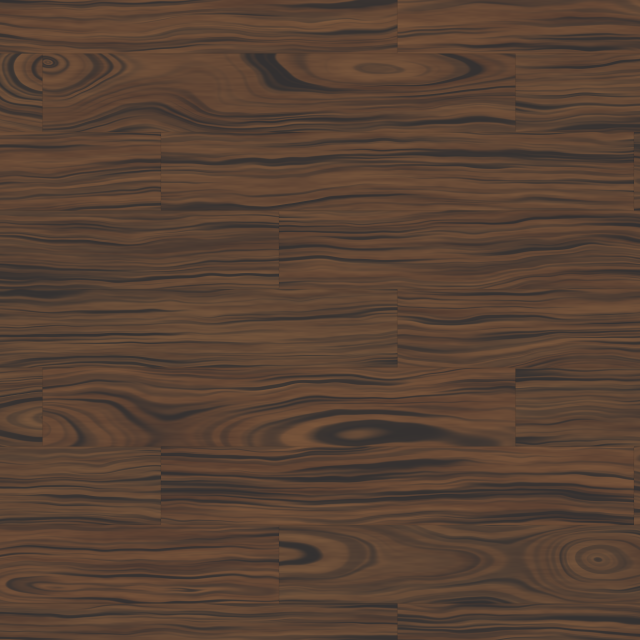
Reproduce this texture procedurally as a Shadertoy shader.

```glsl
// Dark rosewood plank floor, each row stepped by a quarter of a plank.
// Every plank cuts through bent growth rings: the distance to a wandering
// pith gives long streaks, or eyes and arches where the pith nears the face.

#define PLANK_SIZE vec2(0.739, 0.1227)  // length and height of a plank
#define FIRST_SEAM vec2(0.436, 0.0573)  // lower left corner of plank (0, 0)
#define ROW_STEP 0.25                   // shift per row, in plank lengths
#define RING_COUNT 25.0                 // ring cells per plank height
#define EYE_DEPTH 0.75                  // how far the pith swings in depth
#define EYE_CHANCE 0.5                  // share of planks with eyes
#define STREAK_RANGE vec2(0.50, 0.80)   // ring noise that turns dark
#define STREAK_DEPTH 0.80               // darkness of the strongest streaks
#define GRAIN_DEPTH 0.36                // darkness of the soft grain lines
#define UMBER vec3(0.330, 0.237, 0.188)
#define HONEY vec3(0.468, 0.335, 0.233)
#define EBONY vec3(0.175, 0.177, 0.185)

float hash(vec2 p)
{
    vec3 q = fract(p.xyx * 0.1031);
    q += dot(q, q.yzx + 33.33);
    return fract((q.x + q.y) * q.z);
}

float noise(vec2 p)
{
    vec2 cell = floor(p), f = fract(p);
    f = f * f * (3.0 - 2.0 * f);
    float low = mix(hash(cell), hash(cell + vec2(1, 0)), f.x);
    float high = mix(hash(cell + vec2(0, 1)), hash(cell + vec2(1, 1)), f.x);
    return mix(low, high, f.y);
}

// Noise in the range -1 to 1
float wave(vec2 p) { return 2.0 * noise(p) - 1.0; }

// Distance to the pith; p.x in canvas units, p.y in plank heights
float ringDistance(vec2 p, vec2 id, vec2 seed)
{
    float y = p.y + 0.10 * wave(p * vec2(5.0, 1.5) + seed)
                  + 0.03 * wave(p * vec2(16.0, 4.0) + seed.yx)
                  + 0.012 * wave(p * vec2(34.0, 9.0) + seed);
    float side = hash(id + 11.3) - 0.5;
    float pith = hash(id + 23.7) < EYE_CHANCE
               ? 0.8 * side
               : sign(side) * (1.1 + 1.5 * abs(side));
    float depth = EYE_DEPTH * wave(vec2(p.x * 3.2, 0.5) + seed.yx)
                + 0.10 * wave(p * vec2(8.0, 2.0) + seed);
    return length(vec2(y - pith, depth));
}

vec3 wood(vec2 p, vec2 id)
{
    vec2 seed = 90.0 * vec2(hash(id + 3.1), hash(id + 57.9));
    float ring = RING_COUNT * ringDistance(p, id, seed);

    // Soft honey and umber bands, with fine fibres along the plank
    float tone = 0.45 * noise(vec2(p.x * 5.0, ring * 0.3) + seed)
               + 0.55 * noise(vec2(p.x * 7.0, ring * 0.8) + seed.yx);
    tone += 0.12 * wave(p * vec2(18.0, 24.0) + seed);
    tone += 0.10 * wave(p * vec2(60.0, 55.0) + seed.yx);
    tone += 0.05 * (hash(id + 41.0) - 0.5);
    vec3 colour = mix(UMBER, HONEY, tone);
    colour += vec3(0.006, -0.002, -0.003) * (2.0 * hash(id + 71.0) - 1.0);

    // Dark ring streaks that swell and fade along the plank
    float streak = 0.60 * noise(vec2(p.x * 3.5, ring * 0.9) + seed)
                 + 0.40 * noise(vec2(p.x * 7.0, ring * 2.0) + seed.yx);
    streak = STREAK_DEPTH * smoothstep(STREAK_RANGE.x, STREAK_RANGE.y, streak);

    // Paler and denser grain lines between the streaks
    float grain = 0.65 * noise(vec2(p.x * 5.0, ring * 1.4) + seed + 31.7)
                + 0.35 * noise(vec2(p.x * 12.0, ring * 2.2) + seed.yx + 17.3);
    grain = GRAIN_DEPTH * smoothstep(0.38, 0.78, grain);
    return mix(colour, EBONY, 1.0 - (1.0 - streak) * (1.0 - grain));
}

vec3 plankFloor(vec2 uv)
{
    vec2 grid = (uv - FIRST_SEAM) / PLANK_SIZE;
    grid.x += ROW_STEP * floor(grid.y);
    vec2 id = floor(grid), local = grid - id;
    vec3 colour = wood(vec2(local.x * PLANK_SIZE.x, local.y - 0.5), id + 20.0);

    // Barely visible shade in the tight joints
    vec2 toEdge = min(local, 1.0 - local) * PLANK_SIZE;
    float joint = 1.0 - smoothstep(0.0, 0.0015, min(toEdge.x, toEdge.y));
    return colour * (1.0 - 0.07 * joint);
}

void mainImage(out vec4 fragColor, in vec2 fragCoord)
{
    // Average of 2 x 2 samples smooths streaks and joints
    vec3 sum = vec3(0.0);
    for (int i = 0; i < 4; i++)
    {
        vec2 offset = vec2(i % 2, i / 2) * 0.5 - 0.25;
        sum += plankFloor((fragCoord + offset) / iResolution.y);
    }
    fragColor = vec4(sum / 4.0, 1.0);
}
```
